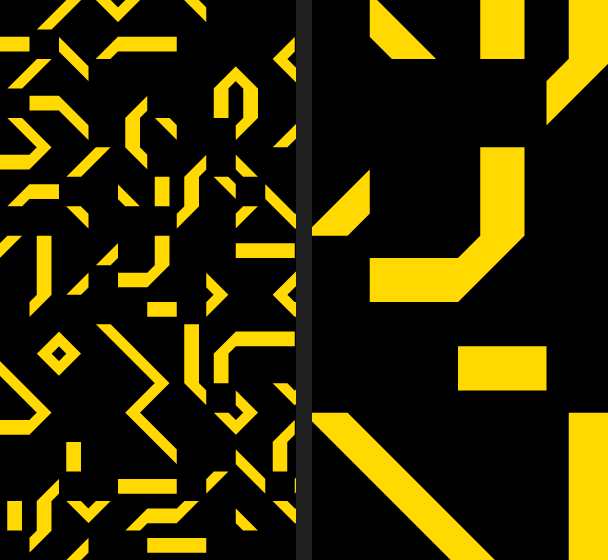
Left: the whole. Right: its middle third, enlarged.
Reproduce this pattern procedurally as a Shadertoy shader.

```glsl
// Broken yellow contour ribbons on black, built from randomly dropped marching-squares tiles.

const vec3 BACKGROUND = vec3(0.0);
const vec3 RIBBON = vec3(1.0, 0.85, 0.0);
const float ROWS = 19.0;        // tiles along the canvas height
const float HALF_WIDTH = 0.25;  // half the ribbon width, in tiles
const float KEEP = 0.77;        // share of the tiles that are drawn
const int SAMPLES = 4;          // smoothing samples per axis

float hash(vec2 p, float seed) {
    vec3 q = fract(vec3(p.xyx + seed) * vec3(0.1031, 0.1030, 0.0973));
    q += dot(q, q.yzx + 33.33);
    return fract((q.x + q.y) * q.z);
}

// Random binary state of a grid corner
float cornerState(vec2 corner) {
    return step(0.5, hash(corner, 37.0));
}

// 1 inside a band centred half a tile from the reference line
float band(float d) {
    return step(abs(d - 0.5), HALF_WIDTH);
}

// Ribbon separating unlike corners; s = bottom left, bottom right, top right, top left
float tileRibbon(vec2 f, vec4 s) {
    float total = dot(s, vec4(1.0));
    if (total > 2.5) {
        s = 1.0 - s;
        total = 4.0 - total;
    }
    // One odd corner: cut it off diagonally
    if (total == 1.0) {
        vec2 oddCorner = vec2(s.y + s.z, s.z + s.w);
        vec2 d = abs(f - oddCorner);
        return band(d.x + d.y);
    }
    // Uniform and checkered tiles stay empty
    if (total == 0.0 || s.x == s.z) return 0.0;
    // Two equal halves: straight bar
    return band(s.x == s.y ? f.y : f.x);
}

float pattern(vec2 p) {
    vec2 cell = floor(p);
    if (hash(cell, 113.0) > KEEP) return 0.0;
    vec4 states = vec4(cornerState(cell),
                       cornerState(cell + vec2(1.0, 0.0)),
                       cornerState(cell + vec2(1.0, 1.0)),
                       cornerState(cell + vec2(0.0, 1.0)));
    return tileRibbon(p - cell, states);
}

void mainImage(out vec4 fragColor, in vec2 fragCoord) {
    float scale = ROWS / iResolution.y;

    // Average a small grid of samples for smooth edges
    float coverage = 0.0;
    for (int j = 0; j < SAMPLES; j++) {
        for (int i = 0; i < SAMPLES; i++) {
            vec2 offset = (vec2(i, j) + 0.5) / float(SAMPLES) - 0.5;
            coverage += pattern((fragCoord + offset) * scale);
        }
    }
    coverage /= float(SAMPLES * SAMPLES);

    fragColor = vec4(mix(BACKGROUND, RIBBON, coverage), 1.0);
}
```
